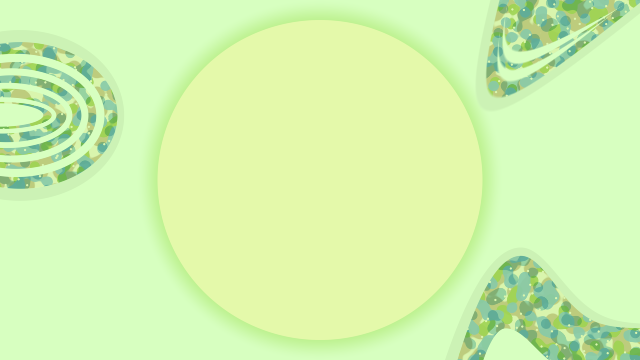
A WebGL 1 fragment shader for this background:

```glsl
precision highp float;
uniform vec2 u_resolution;

// The canvas is 432 units tall.
const float CANVAS_HEIGHT = 432.0;
const vec3 MINT = vec3(0.843, 1.0, 0.753);
const vec3 HALO = vec3(0.80, 0.95, 0.71);
const vec3 DISC = vec3(0.894, 0.976, 0.667);
const vec3 GLOW = vec3(0.73, 0.94, 0.54);
const vec3 CREAM = vec3(0.85, 0.96, 0.68);
const vec3 KHAKI = vec3(0.74, 0.80, 0.49);
const vec3 LIME = vec3(0.62, 0.83, 0.32);
const vec3 TEAL = vec3(0.53, 0.79, 0.66);
const vec3 SHADE = vec3(0.69, 0.86, 0.92);

float fill(float dist, float pixel) {
  return 1.0 - smoothstep(-0.6 * pixel, 0.6 * pixel, dist);
}

float ellipse(vec2 p, vec2 radii) {
  float k = length(p / radii);
  return k * (k - 1.0) / max(length(p / (radii * radii)), 1e-5);
}

float halfPlane(vec2 p, vec2 point, vec2 normal) {
  return dot(p - point, normalize(normal));
}

float smoothMax(float a, float b, float k) {
  return 0.5 * (a + b + sqrt((a - b) * (a - b) + k * k));
}

// Rounded wedge with a steep left side and a slanted lower side.
float wedge(vec2 p, vec2 tip, float slope, float inset, float roundness) {
  float left = halfPlane(p, vec2(590.0, 432.0), vec2(-1.0, 0.31)) + inset;
  float lower = halfPlane(p, tip, vec2(slope, -1.0));
  return smoothMax(left, lower, roundness);
}

// Crescent between two wedges, trimmed where it gets thin.
float streak(vec2 p, float slope, float inset, float roundness, float trim) {
  vec2 tip = vec2(768.0, 429.0);
  float outer = wedge(p, tip, slope, inset, roundness);
  float inner = wedge(p, tip, slope - 0.12, inset, roundness);
  return max(outer, -inner) + trim;
}

// Hill profile: parabola on the left, bell falling to a base on the right.
float hillHeight(float x, float top, float base, vec2 widths) {
  float l = x / widths.x;
  float r = x / widths.y;
  return x < 0.0 ? top * (1.0 - l * l) : base + (top - base) * exp(-r * r);
}

float hill(vec2 p, float top, float base, vec2 widths) {
  float h = hillHeight(p.x, top, base, widths);
  float slope = hillHeight(p.x + 0.5, top, base, widths) - hillHeight(p.x - 0.5, top, base, widths);
  return (p.y - h) / sqrt(1.0 + slope * slope);
}

vec2 hash2(vec2 cell, float seed) {
  vec2 q = vec2(dot(cell, vec2(127.1, 311.7)), dot(cell, vec2(269.5, 183.3)));
  return fract(sin(q + seed * 17.3) * 43758.55);
}

// Scattered drops that melt into their neighbours.
float blobs(vec2 p, float size, float sharpness, float threshold, float seed, float pixel) {
  vec2 q = p / size + seed * 3.7;
  vec2 cell = floor(q);
  float field = 0.0;
  for (int j = -1; j <= 1; j++) {
    for (int i = -1; i <= 1; i++) {
      vec2 c = cell + vec2(float(i), float(j));
      vec2 d = q - c - hash2(c, seed);
      field += exp(-sharpness * dot(d, d));
    }
  }
  float soft = 0.45 * sqrt(sharpness) * pixel / size;
  return smoothstep(threshold - soft, threshold + soft, field);
}

vec3 camouflage(vec2 p, float pixel) {
  vec3 color = mix(CREAM, KHAKI, blobs(p, 19.0, 6.5, 0.25, 1.0, pixel));
  color = mix(color, LIME, 0.9 * blobs(p, 22.0, 7.5, 0.58, 2.0, pixel));
  color = mix(color, TEAL, 0.9 * blobs(p, 20.0, 7.0, 0.52, 3.0, pixel));
  color *= mix(vec3(1.0), SHADE, blobs(p, 19.0, 7.5, 0.48, 4.0, pixel));
  return mix(color, CREAM, blobs(p, 18.0, 130.0, 0.5, 5.0, pixel));
}

void main() {
  float pixel = CANVAS_HEIGHT / u_resolution.y;
  vec2 p = gl_FragCoord.xy * pixel;

  // Central disc and its glow
  float disc = ellipse(p - vec2(384.0, 216.0), vec2(195.0, 192.0));
  float glow = 1.0 - smoothstep(-8.0, 26.0, disc);
  vec3 color = mix(MINT, GLOW, glow);
  color = mix(color, DISC, fill(disc, pixel));

  // Left oval cut by nested rings
  vec2 oval = p - vec2(24.0, 293.5);
  float halo = fill(ellipse(oval, vec2(125.0, 102.5)), pixel);
  float ovalBody = fill(ellipse(oval, vec2(117.0, 88.0)), pixel);
  float ovalMask = ovalBody;
  for (int i = 0; i < 4; i++) {
    float t = 0.81 - 0.235 * float(i);
    float halfWidth = mix(2.5, 5.5, t);
    float ring = ellipse(p - vec2(24.0 * t, 293.5), mix(vec2(59.0, 14.0), vec2(117.0, 88.0), t));
    ovalMask *= 1.0 - fill(abs(ring + halfWidth) - halfWidth, pixel);
  }
  ovalMask *= 1.0 - fill(ellipse(p - vec2(0.0, 294.0), vec2(52.0, 14.0)), pixel);

  // Upper right wedge with two tapering streaks
  vec2 tip = vec2(767.0, 417.0);
  halo = max(halo, fill(wedge(p, tip, 0.85, -4.0, 90.0) - 12.0, pixel));
  float wedgeMask = fill(wedge(p, tip, 0.85, -3.0, 76.0), pixel);
  float cuts = max(fill(streak(p, 0.90, 2.0, 78.0, 1.3), pixel), fill(streak(p, 0.74, 5.0, 71.0, 1.0), pixel));
  wedgeMask *= 1.0 - cuts;

  // Lower right wave with a hollow foot
  vec2 wave = p - vec2(625.0, 0.0);
  halo = max(halo, fill(hill(wave, 135.0, 43.0, vec2(91.0, 66.0)), pixel));
  float waveMask = fill(hill(wave, 125.0, 38.0, vec2(76.0, 58.0)), pixel);
  float hollow = fill(hill(p - vec2(607.0, 0.0), 38.0, -20.0, vec2(27.0, 50.0)), pixel);
  waveMask *= 1.0 - hollow;

  // Halos, pale cutouts, then the patterned surfaces
  color = mix(color, HALO, halo);
  color = mix(color, MINT, max(max(hollow, cuts), ovalBody));
  float patterned = max(ovalMask, max(wedgeMask, waveMask));
  color = mix(color, camouflage(p, pixel), patterned);
  gl_FragColor = vec4(color, 1.0);
}
```
